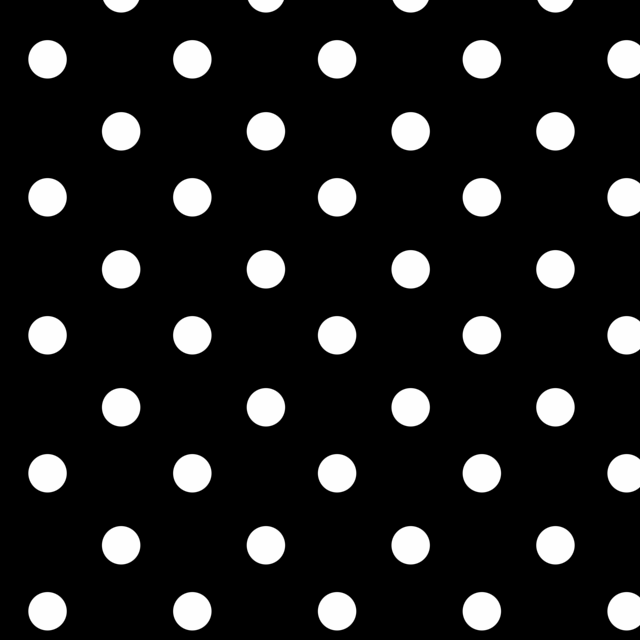
Give the GLSL for this pattern, as a WebGL 1 fragment shader.

```glsl
precision highp float;
// White polka dots on black, set as two interleaved rectangular grids.

uniform vec2 u_resolution;

const vec3 BACKGROUND = vec3(0.0);
const vec3 DOT_COLOUR = vec3(0.995);
const vec2 PERIOD = vec2(0.2262, 0.2156);
const vec2 FIRST_GRID = vec2(0.0743, 0.0449);
const vec2 SECOND_GRID = vec2(0.1893, 0.1480); // slightly off the cell centre
const float DOT_RADIUS = 0.0300;
const float EDGE_SOFTNESS = 0.0013;

// Signed distance to the nearest dot of a grid with a dot at origin.
float dotGridDistance(vec2 p, vec2 origin, vec2 period, float radius) {
  vec2 cell = fract((p - origin) / period + 0.5) - 0.5;
  return length(cell * period) - radius;
}

// Coverage of a shape, blended over a band on either side of its edge.
float coverage(float dist, float halfWidth) {
  return 1.0 - smoothstep(-halfWidth, halfWidth, dist);
}

void main() {
  vec2 uv = gl_FragCoord.xy / u_resolution;

  // Union of both grids
  float first = dotGridDistance(uv, FIRST_GRID, PERIOD, DOT_RADIUS);
  float second = dotGridDistance(uv, SECOND_GRID, PERIOD, DOT_RADIUS);
  float dots = min(first, second);

  // Keep the edge at least about a pixel wide on small canvases
  float halfWidth = max(EDGE_SOFTNESS, 0.7 / min(u_resolution.x, u_resolution.y));
  gl_FragColor = vec4(mix(BACKGROUND, DOT_COLOUR, coverage(dots, halfWidth)), 1.0);
}
```
